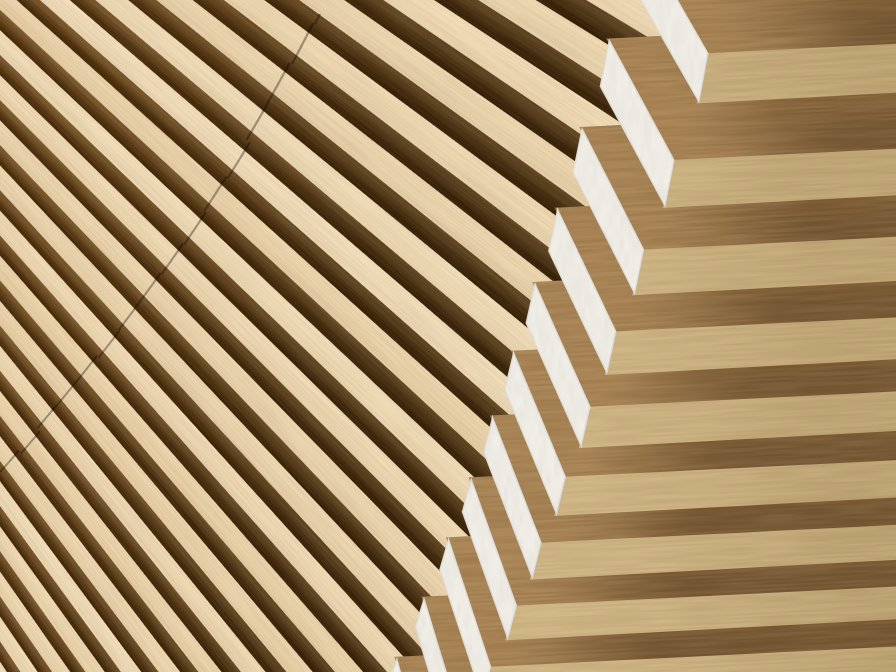
Reproduce this pattern procedurally as a WebGL 2 fragment shader.

```glsl
#version 300 es
precision highp float;
// Timber louvres: a fan of lit diagonal slats meeting a stair of white-ended boards.
uniform vec2 u_resolution;
out vec4 fragColor;

float hash(vec2 p) {
    return fract(sin(dot(p, vec2(127.1, 311.7))) * 43758.5453);
}

float noise(vec2 p) {
    vec2 i = floor(p), f = fract(p);
    f = f * f * (3.0 - 2.0 * f);
    return mix(mix(hash(i), hash(i + vec2(1, 0)), f.x),
               mix(hash(i + vec2(0, 1)), hash(i + vec2(1, 1)), f.x), f.y);
}

// Signed distance to the line a-b, positive on its lower-left side (y points down).
float side(vec2 p, vec2 a, vec2 b) {
    vec2 d = normalize(b - a), q = p - a;
    return d.x * q.y - d.y * q.x;
}

float cover(float d, float pixel) {
    return clamp(d / pixel + 0.5, 0.0, 1.0);
}

// Diagonal slats: a pencil of lines through a far vanishing point.
vec3 diagonalSlats(vec2 p, float pixel) {
    vec2 q = p - vec2(-9.5, -8.7);
    float slope = q.y / q.x;
    float k = 8.0 + (slope - 0.771) / 0.0407;
    float id = floor(k);
    float offset = fract(k + 0.5) - 0.5;
    float unitsPerBand = 0.0407 * q.x / sqrt(1.0 + slope * slope);
    float grain = noise(vec2(length(q) * 3.0, k * 35.0)) - 0.5;

    vec3 wood = mix(vec3(0.93, 0.85, 0.71), vec3(0.89, 0.79, 0.62), hash(vec2(id, 3.0)) * 0.6);
    wood += 0.05 * grain - 0.03 * smoothstep(0.3, 0.8, fract(k));

    // Shaded gap, deepest toward its lower side and near the boards
    float depth = smoothstep(-0.2, 0.2, offset);
    float nearBoards = smoothstep(0.5, 4.5, p.x + 0.25 * p.y);
    vec3 gap = mix(vec3(0.48, 0.35, 0.18), vec3(0.29, 0.18, 0.05), depth);
    gap = mix(gap, gap * 0.78, nearBoards) + 0.05 * grain;
    vec3 col = mix(wood, gap, cover((0.225 - abs(offset)) * unitsPerBand, pixel));

    // Thin joint running across the slats
    float jointX = 2.78 - 0.48 * p.y - 0.05 * p.y * p.y + 0.05 * (hash(vec2(id, 8.0)) - 0.5);
    float joint = cover(0.009 - abs(p.x - jointX) * 0.82, pixel) * step(0.12, p.y);
    return mix(col, col * 0.55, joint * 0.75);
}

// One board: brown underside, pale front face and white end cap.
vec3 board(vec3 col, vec2 p, float k, float pixel) {
    float bend = (k - 1.0) * (k - 5.5) * (k - 10.0);
    vec2 top = vec2(5.422 - 0.202 * k - 0.0011 * bend,
                    -0.411 + 0.756 * k - 0.0152 * k * k + 0.0017 * bend
                    - 0.07 * max(1.0 - k, 0.0));
    vec2 right = top + vec2(0.59 - 0.028 * k, 1.03 + 0.01 * k);
    vec2 drop = vec2(-0.08, 0.43 - 0.019 * k);
    vec2 left = top + drop, bottom = right + drop;

    float belowTop = p.y - top.y + 0.05 * (p.x - top.x);
    float belowRim = p.y - right.y + 0.05 * (p.x - right.x);
    float aboveBase = bottom.y - p.y - 0.054 * (p.x - bottom.x);
    float capSide = side(p, top, right);
    float endSide = side(p, right, bottom);
    float grain = noise(vec2(p.x * 3.0 + k * 7.0, (p.y + 0.05 * p.x) * 60.0)) - 0.5;

    // Underside, shaded away from the cap
    float away = smoothstep(0.1, 1.5, -capSide);
    float shadow = smoothstep(-0.55, -0.1, belowRim);
    vec3 under = mix(vec3(0.65, 0.51, 0.33), vec3(0.53, 0.40, 0.24), away);
    under *= 1.0 - 0.12 * shadow * away;
    under += 0.06 * grain;
    float underMask = min(min(belowTop, 0.02 - belowRim), 0.02 - capSide);
    col = mix(col, under, cover(underMask, pixel));

    // Front face
    vec3 front = mix(vec3(0.80, 0.70, 0.51), vec3(0.74, 0.64, 0.45), smoothstep(5.0, 7.7, p.x));
    front += 0.05 * grain;
    float frontMask = min(min(belowRim, aboveBase), 0.02 - endSide);
    col = mix(col, front, cover(frontMask, pixel));

    // White end cap with a faint grey rim
    float capMask = min(min(capSide, -side(p, left, bottom)),
                        min(-side(p, top, left), endSide));
    vec3 cap = vec3(0.93, 0.92, 0.89) + 0.03 * (noise(p * vec2(30.0, 9.0)) - 0.5);
    cap *= mix(0.92, 1.0, smoothstep(0.0, 0.02, capMask));
    return mix(col, cap, cover(capMask, pixel));
}

void main() {
    // Canvas is 5.76 units high, with y pointing down
    float pixel = 5.76 / u_resolution.y;
    vec2 p = vec2(gl_FragCoord.x, u_resolution.y - gl_FragCoord.y) * pixel;

    vec3 col = diagonalSlats(p, pixel);
    for (int i = 11; i >= 0; i--) {
        col = board(col, p, float(i), pixel);
    }
    fragColor = vec4(clamp(col, 0.0, 1.0), 1.0);
}
```
